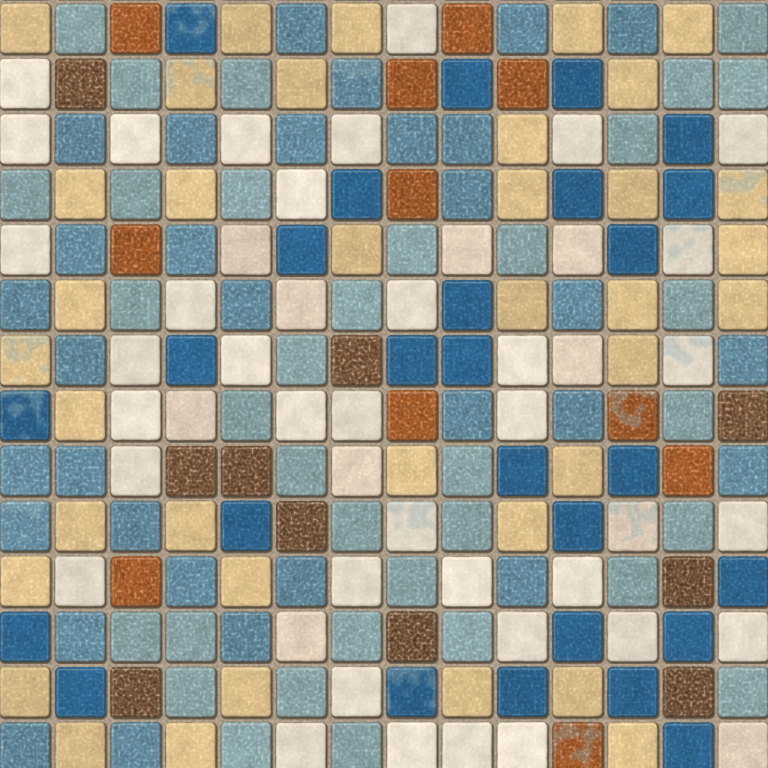
Give the GLSL for this texture, as a WebGL 1 fragment shader.

```glsl
precision highp float;
// Glazed mosaic: a square grid of small rounded tiles set in sandy grout.
// Each cell hashes to a glaze, with cool and warm tiles loosely alternating;
// gradient noise adds speckle and patches, and a bevel is lit from upper left.
uniform vec2 u_resolution;

// Layout, in cells
const vec2 TILE_COUNT = vec2(13.9, 13.89);
const vec2 GRID_OFFSET = vec2(0.048, 0.126);
const float HALF_SIZE = 0.456;
const float CORNER = 0.09;
const float POSITION_JITTER = 0.006;
const float EDGE_WOBBLE = 0.006;

// Lighting and wear
const vec2 LIGHT_DIR = vec2(-0.5, 0.866);
const vec2 SHADOW_SHIFT = vec2(0.014, -0.02);
const float BEVEL_WIDTH = 0.075;
const float BEVEL_STRENGTH = 0.15;
const float TONE_VARIATION = 0.09;
const float WORN_SHARE = 0.07;

// Chance of a cool glaze on the two halves of the checkerboard
const float COOL_EVEN = 0.80;
const float COOL_ODD = 0.14;

// Glazes: colour, then speckle strength
const vec4 DEEP_BLUE = vec4(0.18, 0.39, 0.55, 0.09);
const vec4 STEEL_BLUE = vec4(0.39, 0.54, 0.61, 0.16);
const vec4 AQUA_GREY = vec4(0.54, 0.64, 0.65, 0.13);
const vec4 CREAM = vec4(0.91, 0.87, 0.80, 0.04);
const vec4 BEIGE = vec4(0.88, 0.81, 0.73, 0.06);
const vec4 SAND = vec4(0.85, 0.74, 0.54, 0.08);
const vec4 RUST = vec4(0.63, 0.36, 0.18, 0.18);
const vec4 BROWN = vec4(0.46, 0.34, 0.24, 0.26);
const vec3 GROUT = vec3(0.68, 0.62, 0.54);
const vec3 SHADOW = vec3(0.31, 0.26, 0.20);
const vec3 SHEEN = vec3(1.0, 0.97, 0.90);

vec2 hash2(vec2 p) {
  vec3 q = fract(p.xyx * vec3(0.1031, 0.1030, 0.0973));
  q += dot(q, q.yzx + 33.33);
  return fract((q.xx + q.yz) * q.zy);
}

float cornerGradient(vec2 corner, vec2 toPoint) {
  float angle = 6.2832 * hash2(corner).x;
  return dot(vec2(cos(angle), sin(angle)), toPoint);
}

float gradientNoise(vec2 p) {
  vec2 i = floor(p), f = fract(p), e = vec2(1.0, 0.0);
  vec2 w = f * f * f * (f * (f * 6.0 - 15.0) + 10.0);
  float below = mix(cornerGradient(i, f), cornerGradient(i + e, f - e), w.x);
  float above = mix(cornerGradient(i + e.yx, f - e.yx), cornerGradient(i + 1.0, f - 1.0), w.x);
  return 1.4 * mix(below, above, w.y);
}

float roundedSquare(vec2 p) {
  vec2 q = abs(p) - HALF_SIZE + CORNER;
  return length(max(q, 0.0)) + min(max(q.x, q.y), 0.0) - CORNER;
}

// Outward direction near the rim
vec2 rimNormal(vec2 p) {
  vec2 q = max(abs(p) - HALF_SIZE + CORNER, 0.0);
  return sign(p) * q / max(length(q), 0.001);
}

vec4 pickGlaze(vec2 cell) {
  vec2 r = hash2(cell * 1.7 + 41.3);
  vec4 cool = mix(DEEP_BLUE, STEEL_BLUE, step(0.36, r.y));
  cool = mix(cool, AQUA_GREY, step(0.65, r.y));
  vec4 warm = mix(CREAM, BEIGE, step(0.34, r.y));
  warm = mix(warm, SAND, step(0.44, r.y));
  warm = mix(warm, RUST, step(0.80, r.y));
  warm = mix(warm, BROWN, step(0.91, r.y));
  float odd = mod(cell.x + cell.y, 2.0);
  return mix(cool, warm, step(mix(COOL_EVEN, COOL_ODD, odd), r.x));
}

vec3 shadeTile(vec2 cell, vec2 p, float d, float grain) {
  vec4 glaze = pickGlaze(cell);
  vec2 chance = hash2(cell + 73.0);
  float blotch = gradientNoise(p * 3.2 + cell * 7.3 + 19.0);
  float mottle = gradientNoise(p * 9.0 + cell * 11.7 + 5.0);

  // Glaze tone, speckle and the occasional faded tile
  vec3 color = glaze.rgb * (1.0 + TONE_VARIATION * (chance.x - 0.5));
  float worn = step(1.0 - WORN_SHARE, chance.y) * smoothstep(-0.1, 0.5, blotch + p.y);
  color = mix(color, AQUA_GREY.rgb, 0.4 * worn);
  color *= 1.0 + 0.06 * blotch + 0.5 * glaze.a * mottle;
  color += glaze.a * (0.55 * grain + 0.5 * smoothstep(0.25, 0.7, grain));

  // Pillowed rim: lit bevel, thin sheen, dark outline
  float lit = dot(rimNormal(p), LIGHT_DIR);
  float bevel = smoothstep(-BEVEL_WIDTH, 0.0, d);
  float sheen = smoothstep(-0.075, -0.045, d) * (1.0 - smoothstep(-0.045, -0.02, d));
  color *= 1.0 + BEVEL_STRENGTH * bevel * (lit - 0.3);
  color = mix(color, SHEEN, sheen * (0.10 + 0.12 * max(lit, 0.0)));
  return mix(color, SHADOW, smoothstep(-0.028, 0.0, d) * (0.5 - 0.2 * lit));
}

void main() {
  vec2 grid = gl_FragCoord.xy / u_resolution * TILE_COUNT + GRID_OFFSET;
  vec2 cell = floor(grid);
  vec2 p = grid - cell - 0.5 + POSITION_JITTER * (2.0 * hash2(cell + 17.0) - 1.0);
  float edge = 0.5 * TILE_COUNT.y / min(u_resolution.x, u_resolution.y);
  float grain = gradientNoise(grid * 17.0);
  float d = roundedSquare(p) + EDGE_WOBBLE * gradientNoise(grid * 6.0 + 31.0);

  // Grout with the soft shadow beside each tile
  float shade = 1.0 - smoothstep(-0.01, 0.04, roundedSquare(p - SHADOW_SHIFT));
  vec3 grout = mix(GROUT * (1.0 + 0.13 * grain), SHADOW, 0.85 * shade);
  float cover = 1.0 - smoothstep(-edge, edge, d);
  gl_FragColor = vec4(mix(grout, shadeTile(cell, p, d, grain), cover), 1.0);
}
```
